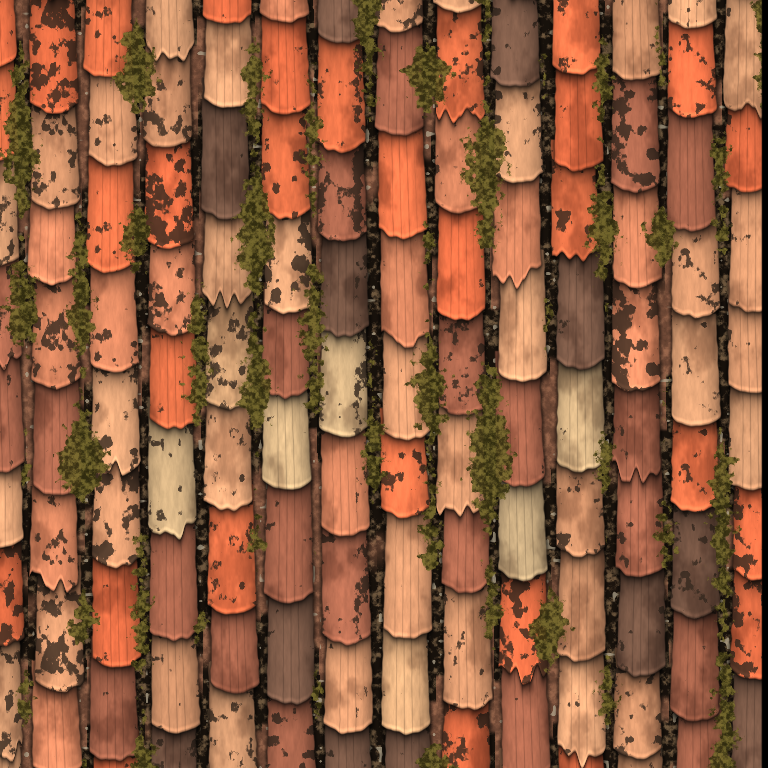
A Shadertoy shader for this texture:

```glsl
const float PITCH = 0.0758;        // spacing of tile columns
const float FIRST_COLUMN = 0.067;  // centre of the first whole column
const float ROWS = 7.9;            // tiles down each column
const float LEAN = 0.009;          // sideways drift from top to bottom
const float HALF_TOP = 0.375;      // half widths, in column pitches
const float HALF_BOTTOM = 0.42;
const float BOW = 0.10;            // sag of the lower lip, in rows
const float EDGE_JITTER = 0.26;
const float BORDER = 0.992;        // start of the dark right margin

const vec3 SOIL = vec3(0.14, 0.10, 0.065);
const vec3 DEBRIS = vec3(0.43, 0.34, 0.24);
const vec3 PAN = vec3(0.60, 0.39, 0.29);
const vec3 MOSS_DARK = vec3(0.20, 0.18, 0.06);
const vec3 MOSS_LIGHT = vec3(0.47, 0.42, 0.18);
const vec3 SOOT = vec3(0.19, 0.145, 0.11);
const vec3 PALE = vec3(0.80, 0.70, 0.52);
const vec3 CLAY[7] = vec3[7](
    vec3(0.92, 0.46, 0.29), vec3(0.89, 0.43, 0.27), vec3(0.86, 0.53, 0.38),
    vec3(0.87, 0.63, 0.46), vec3(0.83, 0.58, 0.42), vec3(0.67, 0.40, 0.30),
    vec3(0.47, 0.34, 0.27));

float hash(vec2 p) {
    vec3 q = fract(p.xyx * 0.1031);
    q += dot(q, q.yzx + 33.33);
    return fract((q.x + q.y) * q.z);
}

float noise(vec2 p) {
    vec2 i = floor(p), f = fract(p);
    f *= f * (3.0 - 2.0 * f);
    return mix(mix(hash(i), hash(i + vec2(1, 0)), f.x),
               mix(hash(i + vec2(0, 1)), hash(i + vec2(1, 1)), f.x), f.y);
}

float fbm(vec2 p) {
    float sum = 0.0, amp = 0.5;
    for (int i = 0; i < 4; i++) {
        sum += amp * noise(p);
        p = p * 2.07 + 17.3;
        amp *= 0.5;
    }
    return sum / 0.9375;
}

// Height of the joint above a tile, in rows
float joint(vec2 id) {
    return id.y + EDGE_JITTER * (hash(id + 71.0) - 0.5);
}

// Fired clay with grooves, stains and soot
vec3 claySurface(vec2 id, float u, float t, vec2 uv) {
    float kind = hash(id + 5.0), wear = hash(id + 23.0);
    vec3 clay = CLAY[int(kind * 7.0)];
    clay = mix(clay, PALE, 0.75 * step(0.93, hash(id + 41.0)));
    clay *= 0.93 + 0.14 * hash(id + 57.0);

    float stain = fbm(uv * vec2(34.0, 22.0) + id * 3.7);
    clay = mix(clay, clay * vec3(0.72, 0.69, 0.68), smoothstep(0.48, 0.75, stain) * 0.8);
    clay *= 0.91 + 0.18 * fbm(uv * vec2(260.0, 70.0));

    float groove = pow(0.5 + 0.5 * cos(u * 19.0 + kind * 40.0), 14.0);
    groove *= smoothstep(0.75, 0.4, abs(u)) * step(wear, 0.6);
    clay *= 1.0 - 0.16 * groove;

    float grime = fbm(uv * vec2(85.0, 65.0) + id * 9.1) + 0.12 * abs(u);
    float limit = mix(0.87, 0.52, wear * wear);
    clay = mix(clay, SOOT, 0.8 * smoothstep(limit, limit + 0.09, grime));

    float round_ = sqrt(max(1.0 - 0.86 * u * u, 0.0));
    float light = 0.52 + 0.53 * round_ - 0.07 * u;
    return clay * light * mix(0.90, 1.05, smoothstep(0.0, 0.5, t));
}

// Dirt, chips and flat pan tiles between the columns
vec3 channel(vec2 uv, vec2 q) {
    float grit = fbm(uv * 150.0);
    vec3 c = mix(SOIL * 0.65, DEBRIS, smoothstep(0.42, 0.78, grit));
    float pan = smoothstep(0.58, 0.66, noise(vec2(floor(q.x) * 7.3, q.y * 1.6)));
    c = mix(c, PAN * (0.65 + 0.5 * grit), 0.8 * pan);
    return mix(c, vec3(0.72, 0.67, 0.57), smoothstep(0.86, 0.92, noise(uv * 115.0)) * 0.7);
}

void mainImage(out vec4 fragColor, in vec2 fragCoord) {
    vec2 uv = fragCoord / iResolution.xy;
    float down = 1.0 - uv.y;
    float px = 1.0 / iResolution.x;
    float column0 = (uv.x - FIRST_COLUMN - LEAN * down) / PITCH;
    float column = floor(column0 + 0.5);
    vec2 q = vec2(column0, down * ROWS + hash(vec2(column + 9.0, 3.0)));
    float aaX = px / PITCH, aaY = ROWS / iResolution.y;
    vec3 color = channel(uv, q);

    // Lower tiles first, each upper one overlapping the next
    for (int i = 1; i >= -1; i--) {
        vec2 id = vec2(column, floor(q.y) + float(i)) + 20.0;
        float top = joint(id) - 20.0, bottom = joint(id + vec2(0, 1)) - 20.0;
        float t = (q.y - top) / (bottom - top);
        float shift = 0.09 * (hash(id + 13.0) - 0.5) + 0.08 * (hash(id + 31.0) - 0.5) * (t - 0.5);
        float halfWidth = mix(HALF_TOP, HALF_BOTTOM, clamp(t, 0.0, 1.0));
        halfWidth += 0.025 * (noise(uv * 95.0) - 0.5);
        float x = q.x - column - shift, u = x / halfWidth;
        float chip = mix(0.035, 0.20, step(0.86, hash(id + 83.0)));
        float lip = bottom + BOW * (1.0 - u * u) + chip * (noise(vec2(u * 3.5, id.y) + id.x) - 0.5);
        float below = q.y - lip;
        float side = smoothstep(aaX, -aaX, abs(x) - halfWidth);
        float body = smoothstep(aaY, -aaY, below) * smoothstep(-aaY, aaY, q.y - top + 0.22);

        float shadow = exp(-max(below, 0.0) * 17.0) * smoothstep(1.2, 0.9, abs(u));
        color *= 1.0 - 0.78 * shadow * step(0.0, q.y - top);
        vec3 tile = claySurface(id, clamp(u, -1.0, 1.0), t, uv);
        tile *= 1.0 + 0.14 * smoothstep(-0.07, -0.035, below) - 0.42 * smoothstep(-0.03, 0.0, below);
        color = mix(color, tile, side * body);
    }

    // Moss creeping out of the channels
    float gap = floor(q.x + 0.05);
    float gapDistance = abs(q.x - 0.45 - gap);
    float patch_ = noise(vec2(gap * 5.3 + 40.0, down * ROWS * 1.25));
    float fuzz = fbm(uv * 110.0);
    float moss = patch_ - 0.56 - 0.95 * gapDistance + 0.5 * (fuzz - 0.5);
    vec3 mossColor = mix(MOSS_DARK, MOSS_LIGHT, smoothstep(0.25, 0.75, fbm(uv * 230.0)));
    color = mix(color, mossColor, 0.92 * smoothstep(0.0, 0.07, moss));

    color *= smoothstep(BORDER + px, BORDER - px, uv.x);
    fragColor = vec4(clamp(color, 0.0, 1.0), 1.0);
}
```
